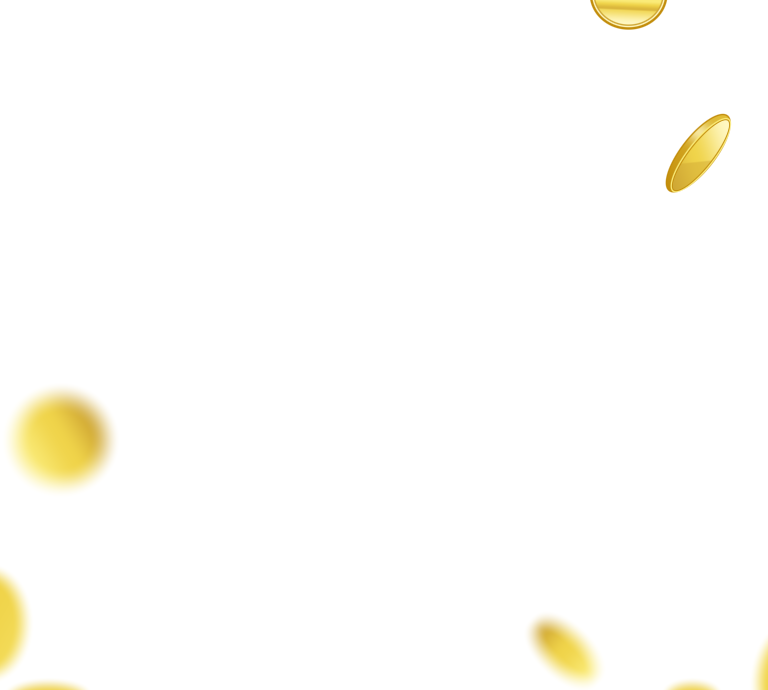
A WebGL 1 fragment shader for this background:

```glsl
precision highp float;
uniform vec2 u_resolution;

#define ASPECT 1.113
#define BACKDROP vec3(1.0)
#define PALE_GOLD vec3(1.0, 0.97, 0.76)
#define LEMON_GOLD vec3(0.98, 0.92, 0.47)
#define WARM_GOLD vec3(0.94, 0.83, 0.29)
#define DEEP_GOLD vec3(0.81, 0.65, 0.20)
#define RIM_GOLD vec3(0.76, 0.55, 0.04)
#define SOFT_BLUR 0.023

vec2 rotate(vec2 v, float angle) {
  float c = cos(angle), s = sin(angle);
  return vec2(c * v.x + s * v.y, c * v.y - s * v.x);
}

// Approximate signed distance to an ellipse
float ellipse(vec2 q, vec2 radii) {
  float k = length(q / radii);
  return k * (k - 1.0) / max(length(q / (radii * radii)), 0.001);
}

float cover(float d, float blur) {
  return 1.0 - smoothstep(-blur, blur, d);
}

// Three-stop ramp from shadow to highlight
vec3 goldRamp(float t, vec3 highlight) {
  vec3 low = mix(DEEP_GOLD, WARM_GOLD, smoothstep(0.0, 0.5, t));
  return mix(low, highlight, smoothstep(0.45, 1.0, t));
}

// Out-of-focus coin, lit along the given direction
vec3 softCoin(vec3 base, vec2 p, vec2 centre, vec2 radii, float angle, vec2 light, float blur) {
  vec2 q = p - centre;
  float d = ellipse(rotate(q, angle), radii);
  float t = 0.5 + 0.6 * dot(q / max(radii.x, radii.y), light);
  return mix(base, goldRamp(t, LEMON_GOLD), cover(d, blur));
}

// Sharp coin seen nearly face on, with banded reflections
vec3 frontCoin(vec3 base, vec2 p, vec2 centre, vec2 radii, float pixel) {
  vec2 q = p - centre;
  float d = ellipse(q, radii);
  float h = q.y / radii.y + 0.05 * q.x / radii.x;
  vec3 face = mix(PALE_GOLD, WARM_GOLD, smoothstep(-0.85, -0.35, h));
  face = mix(face, DEEP_GOLD, 0.65 * smoothstep(-0.48, -0.42, h) * (1.0 - smoothstep(-0.42, -0.28, h)));
  face = mix(face, LEMON_GOLD, smoothstep(-0.32, -0.18, h));
  face = mix(face, PALE_GOLD, 0.4 * smoothstep(0.3, -0.9, -h) * smoothstep(0.0, 0.9, -q.x / radii.x));
  vec3 coin = mix(RIM_GOLD, PALE_GOLD, cover(d + 0.0035, pixel));
  coin = mix(coin, DEEP_GOLD, cover(d + 0.0055, pixel));
  coin = mix(coin, face, cover(d + 0.0075, pixel));
  return mix(base, coin, cover(d, pixel));
}

// Sharp coin turned sideways, showing its thick edge
vec3 tiltedCoin(vec3 base, vec2 p, vec2 centre, vec2 radii, float angle, float pixel) {
  vec2 q = rotate(p - centre, angle);
  float along = q.x / radii.x;
  float body = ellipse(q, radii);
  float face = ellipse(q + vec2(0.0, 0.19 * radii.y), radii * vec2(0.96, 0.79));
  // Edge with a glossy streak
  float gloss = exp(-18.0 * (along - 0.35) * (along - 0.35));
  vec3 coin = mix(RIM_GOLD, WARM_GOLD, 0.35 + 0.35 * along);
  coin = mix(coin, PALE_GOLD, 0.75 * gloss);
  coin = mix(coin, RIM_GOLD, 1.0 - cover(body + 0.002, pixel));
  // Face with a bright lip and a lower reflection
  float t = 0.52 + 0.5 * along - 0.12 * q.y / radii.y;
  vec3 surface = goldRamp(t, PALE_GOLD);
  float reflection = smoothstep(-0.22, -0.28, along + 0.35 * q.y / radii.y);
  surface = mix(surface, DEEP_GOLD, 0.45 * reflection);
  coin = mix(coin, LEMON_GOLD, cover(face, pixel));
  coin = mix(coin, RIM_GOLD, cover(face + 0.002, pixel));
  coin = mix(coin, surface, cover(face + 0.0035, pixel));
  return mix(base, coin, cover(body, pixel));
}

void main() {
  vec2 p = gl_FragCoord.xy / u_resolution * vec2(ASPECT, 1.0);
  float pixel = 0.8 / u_resolution.y;
  vec3 color = BACKDROP;

  // Blurred coins on the left
  color = softCoin(color, p, vec2(0.088, 0.362), vec2(0.064, 0.062), 0.0, vec2(-0.75, -0.45), SOFT_BLUR);
  color = softCoin(color, p, vec2(-0.018, 0.096), vec2(0.052, 0.073), 0.0, vec2(0.35, -0.2), 0.016);
  color = softCoin(color, p, vec2(0.070, -0.011), vec2(0.052, 0.018), 0.0, vec2(0.0, -0.6), 0.012);

  // Blurred coins on the lower right
  color = softCoin(color, p, vec2(0.819, 0.056), vec2(0.052, 0.025), -0.76, vec2(0.6, -0.5), 0.018);
  color = softCoin(color, p, vec2(1.003, -0.010), vec2(0.034, 0.017), 0.0, vec2(0.0, -0.4), 0.012);
  color = softCoin(color, p, vec2(1.126, 0.026), vec2(0.024, 0.052), -0.2, vec2(-0.3, 0.0), 0.015);

  // Sharp coins on the upper right
  color = frontCoin(color, p, vec2(0.911, 1.009), vec2(0.0565, 0.052), pixel);
  color = tiltedCoin(color, p, vec2(1.012, 0.778), vec2(0.0695, 0.0255), 0.908, pixel);

  gl_FragColor = vec4(color, 1.0);
}
```
